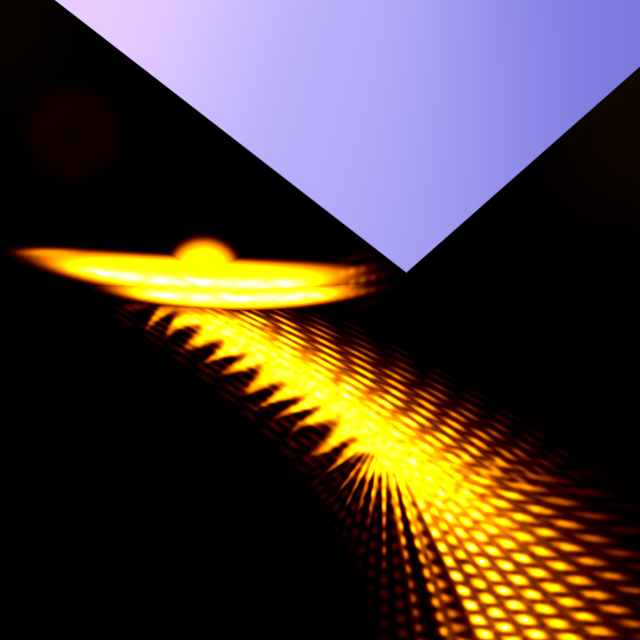
A WebGL 1 fragment shader for this background:

```glsl
precision highp float;
uniform vec2 u_resolution;

#define TAU 6.28318
#define WEDGE_TIP vec2(0.635, 0.574)
#define WEDGE_SLOPES vec2(0.775, 0.882)
#define DOME_CENTER vec2(0.318, 0.578)
#define FAN_FOCUS vec2(0.60, 0.33)
#define TAIL_TOP 0.52
#define ROW_COUNT 44.0
#define STREAM_COUNT 16.0
#define FAN_RAYS 11.0
#define FEATHER_RATE 25.0

vec2 hash2(vec2 p) {
  vec2 q = vec2(dot(p, vec2(127.1, 311.7)), dot(p, vec2(269.5, 183.3)));
  return 2.0 * fract(sin(q) * 43758.5) - 1.0;
}

float gradientNoise(vec2 p) {
  vec2 i = floor(p), f = fract(p);
  vec2 w = f * f * (3.0 - 2.0 * f);
  float a = dot(hash2(i), f);
  float b = dot(hash2(i + vec2(1.0, 0.0)), f - vec2(1.0, 0.0));
  float c = dot(hash2(i + vec2(0.0, 1.0)), f - vec2(0.0, 1.0));
  float d = dot(hash2(i + 1.0), f - 1.0);
  return mix(mix(a, b, w.x), mix(c, d, w.x), w.y);
}

float wave(float x) { return 0.5 + 0.5 * cos(TAU * x); }

float fall(float a, float b, float x) { return 1.0 - smoothstep(a, b, x); }

// Black through brown, orange and yellow to near white
vec3 fireRamp(float heat) {
  return clamp(vec3(2.4 * heat, 1.6 * (heat - 0.1), 2.0 * (heat - 0.9) + 0.08 * heat),
               0.0, 1.0);
}

// Sagging lens with a thin white seam
float blade(vec2 p, vec2 center, vec2 size, float tilt, float seam) {
  vec2 q = p - center;
  q.y -= tilt * q.x + 0.28 * q.x * q.x;
  float body = 0.87 * fall(0.6, 1.22, length(q / size));
  float streaks = 0.75 + 0.9 * gradientNoise(vec2(q.x * 45.0, q.y * 110.0));
  float line = exp(-pow((q.y - seam) / 0.0075, 2.0));
  return body + 0.55 * line * streaks * fall(0.55, 0.95, abs(q.x) / size.x);
}

// Beads strung along streams, alternate streams staggered
float beads(float stream, float row) {
  float id = floor(stream + 0.5);
  return wave(stream) * wave(row + 0.5 * id + 0.15 * hash2(vec2(id)).x);
}

float tailHeat(vec2 p) {
  float drop = max(TAIL_TOP - p.y, 0.0);
  float left = 0.18 + 1.6 * drop - 1.4 * drop * drop;
  float right = 0.455 + 2.1 * drop - 1.9 * drop * drop;
  float side = (p.x - left) / (right - left);
  float fan = smoothstep(0.20, 0.31, drop);

  // Feathers on the left edge turn into rays below the focus
  vec2 ray = p - FAN_FOCUS;
  float angle = atan(ray.x, max(-ray.y, 0.002));
  float warp = gradientNoise(p * 16.0);
  float feather = wave((p.y - 0.6 * p.x) * FEATHER_RATE + 0.7 * warp);
  float lanes = mix(feather, wave(angle * 6.5), fan);
  float edge = side - 0.2 * (1.0 - lanes) * fall(0.2, 0.65, side) + 0.06 * warp;
  float body = smoothstep(-0.04, 0.28, edge) * fall(0.4, 1.08, side);

  // Bead grid, strongest on the right and at the bottom
  float row = p.y * ROW_COUNT;
  float streamBeads = beads(side * STREAM_COUNT, row + 8.0 * p.x);
  float grid = mix(streamBeads, beads(angle * FAN_RAYS, row), fan);
  float beaded = max(0.85 * smoothstep(0.22, 0.42, drop),
                     0.8 * smoothstep(0.35, 0.75, side));
  float grain = gradientNoise(p * vec2(75.0, 95.0));
  float level = mix(0.95, 0.78, smoothstep(0.18, 0.45, drop));
  float heat = body * level * mix(1.0, 0.2 + 1.35 * grid, beaded);
  heat *= 1.0 + 0.5 * grain;

  // Sparse sparks beyond the body
  float sparks = 0.12 * grid * smoothstep(-0.15, 0.0, side) * fall(0.95, 1.25, side);
  return (heat + sparks) * smoothstep(-0.015, 0.025, TAIL_TOP - p.y);
}

float discHeat(vec2 p) {
  float upper = blade(p, vec2(0.305, 0.567), vec2(0.25, 0.031), -0.055, -0.008);
  float lower = blade(p, vec2(0.365, 0.538), vec2(0.195, 0.022), -0.01, -0.004);
  float dome = 0.78 * fall(0.55, 1.2, length((p - DOME_CENTER) / vec2(0.056, 0.05)));

  // Faint beaded wisps past both tips
  float reach = smoothstep(0.0, 0.07, p.x) * fall(0.07, 0.14, p.x);
  float wisp = 0.25 * reach * exp(-pow((p.y - 0.606) / 0.006, 2.0));
  float trail = smoothstep(0.52, 0.55, p.x) * fall(0.55, 0.63, p.x);
  trail *= exp(-pow((p.y - 0.565) / 0.03, 2.0));
  wisp += 0.2 * trail * wave((p.y - 0.25 * p.x) * 50.0) * (0.5 + 0.5 * wave(p.x * 60.0));
  return max(max(upper, lower), dome) + wisp;
}

vec3 skyColor(vec2 p) {
  vec3 pale = vec3(0.90, 0.80, 1.0), lilac = vec3(0.71, 0.68, 0.98);
  vec3 blue = vec3(0.47, 0.47, 0.87);
  float across = p.x + 0.2 * (p.y - 0.8) * (p.x - 0.6) + 0.3 * (0.8 - p.y) * fall(0.5, 0.8, p.x);
  vec3 color = mix(pale, lilac, smoothstep(0.08, 0.52, across));
  return mix(color, blue, smoothstep(0.48, 1.05, across));
}

void main() {
  vec2 p = gl_FragCoord.xy / u_resolution;

  // Dim embers in the dark
  vec3 color = vec3(0.07, 0.025, 0.0) * smoothstep(0.75, 1.05, p.x) * smoothstep(0.58, 0.8, p.y);
  color += vec3(0.03, 0.015, 0.0) * fall(0.0, 0.2, p.x) * smoothstep(0.7, 1.0, p.y);
  color += vec3(0.06, 0.0, 0.0) * fall(0.01, 0.05, abs(length(p - vec2(0.115, 0.79)) - 0.04));

  color += fireRamp(max(discHeat(p), tailHeat(p)));

  // Sky wedge
  vec2 q = p - WEDGE_TIP;
  vec2 planes = (q.y + vec2(1.0, -1.0) * WEDGE_SLOPES * q.x) / sqrt(1.0 + WEDGE_SLOPES * WEDGE_SLOPES);
  float blur = 1.0 / min(u_resolution.x, u_resolution.y);
  color = mix(color, skyColor(p), smoothstep(-blur, blur, min(planes.x, planes.y)));
  gl_FragColor = vec4(color, 1.0);
}
```
